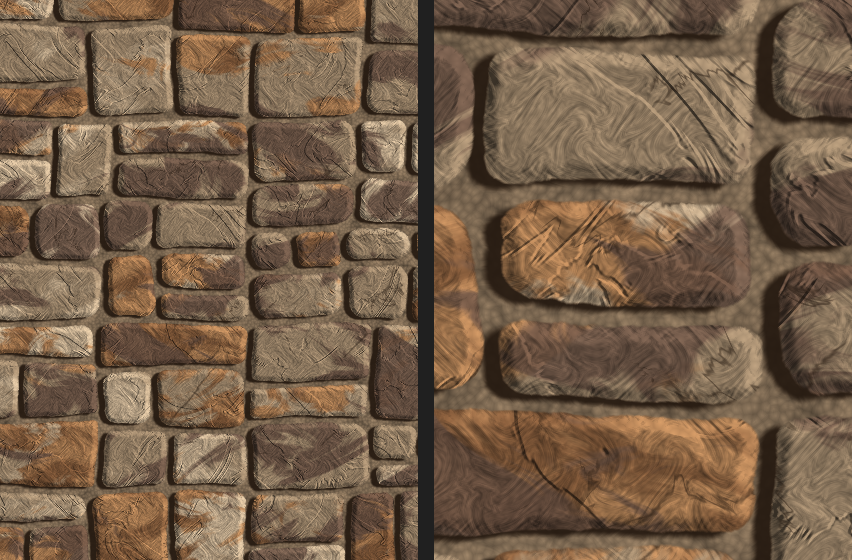
Left, the full canvas; right, a detail of the centre.
Write a WebGL 1 fragment shader that draws this texture.

```glsl
precision highp float;
// Dry-laid wall of rough sandstone blocks, lit low from the right.
uniform vec2 u_resolution;

const vec2 LIGHT_DIR = vec2(0.85, 0.50);
const vec2 SHADOW_REACH = vec2(0.011, 0.004);
const vec3 GREY_TAN = vec3(0.54, 0.46, 0.365);
const vec3 PALE_TAN = vec3(0.68, 0.60, 0.495);
const vec3 DEEP_RUST = vec3(0.43, 0.295, 0.19);
const vec3 OCHRE = vec3(0.61, 0.445, 0.295);
const vec3 UMBER = vec3(0.345, 0.265, 0.22);
const vec3 MORTAR = vec3(0.47, 0.395, 0.31);
const vec3 SHADOW = vec3(0.14, 0.095, 0.06);

struct Stone { float dist; float id; };

float hash(vec2 p) {
  return fract(sin(dot(p, vec2(12.99, 78.23))) * 43758.5);
}

vec2 hash2(vec2 p) {
  return vec2(hash(p), hash(p + 19.7));
}

// Layered, self-warping sines, roughly -0.8 to 0.8.
float swirl(vec2 p) {
  float sum = 0.0;
  float amp = 0.5;
  for (int i = 0; i < 6; i++) {
    p += 0.7 * sin(p.yx * 1.2 + float(i));
    sum += amp * sin(p.x) * sin(p.y + 1.0);
    p = mat2(1.5, 1.1, -1.1, 1.5) * p + 2.3;
    amp *= 0.6;
  }
  return sum;
}

// Cellular noise: distances to the nearest and second nearest points.
vec2 cellular(vec2 p) {
  vec2 cell = floor(p);
  vec2 nearest = vec2(8.0);
  for (int y = -1; y <= 1; y++) {
    for (int x = -1; x <= 1; x++) {
      vec2 c = cell + vec2(float(x), float(y));
      float d = length(c + hash2(c) - p);
      nearest = d < nearest.x ? vec2(d, nearest.x) : vec2(nearest.x, min(nearest.y, d));
    }
  }
  return nearest;
}

float roundedBox(vec2 p, vec2 halfSize, float radius) {
  vec2 q = abs(p) - halfSize + radius;
  return length(max(q, 0.0)) + min(max(q.x, q.y), 0.0) - radius;
}

// Splits the wall at random until the block around p is small enough.
Stone findStone(vec2 p) {
  p += 0.0035 * sin(p.yx * vec2(23.0, 17.0) + 1.3 * sin(p * 31.0));
  vec2 lo = vec2(-0.06, -0.04);
  vec2 hi = vec2(0.86, 1.07);
  float id = 1.0;
  for (int i = 0; i < 9; i++) {
    vec2 size = hi - lo;
    if (size.x * size.y < mix(0.012, 0.042, hash(vec2(id, 3.1)))) break;
    vec2 cut = lo + size * mix(0.35, 0.65, hash(vec2(id, 7.7)));
    bool upright = size.x > size.y * mix(1.3, 2.2, hash(vec2(id, 5.3)));
    float side = upright ? step(cut.x, p.x) : step(cut.y, p.y);
    vec2 axis = upright ? vec2(1.0, 0.0) : vec2(0.0, 1.0);
    lo = mix(lo, cut, axis * side);
    hi = mix(hi, cut, axis * (1.0 - side));
    id = id * 2.0 + side;
  }
  float inset = mix(0.004, 0.0075, hash(vec2(id, 9.1)));
  float radius = mix(0.008, 0.026, hash(vec2(id, 2.4)));
  float d = roundedBox(p - 0.5 * (lo + hi), 0.5 * (hi - lo) - inset, radius);
  return Stone(d + 0.0028 * swirl(p * 50.0), id);
}

// Relief: rounded rim, chipped ledges and fine roughness.
float relief(vec2 p) {
  Stone s = findStone(p);
  float rim = 0.006 * smoothstep(-0.001, 0.010, -s.dist);
  float ledge = 0.0016 * smoothstep(-0.04, 0.04, swirl(p * 20.0 + s.id * 1.7));
  return rim + ledge + 0.0021 * swirl(p * 75.0 + s.id);
}

float slopeToLight(vec2 p, float e) {
  float h = relief(p);
  vec2 grad = vec2(relief(p + vec2(e, 0.0)) - h, relief(p + vec2(0.0, e)) - h) / e;
  return -dot(grad, LIGHT_DIR);
}

// Mineral stains whose amounts differ from block to block.
vec3 stoneColor(vec2 p, float id) {
  vec2 q = p * vec2(0.75, 1.25) + id * 1.7;
  float broad = swirl(q * 13.0);
  float mottled = swirl(q * 34.0 + 4.0);
  float pale = broad * 0.5 + mottled * 0.35 + (hash(vec2(id, 4.2)) - 0.58) * 1.1;
  float rusty = broad + mottled * 0.3 + (hash(vec2(id, 6.6)) - 0.60) * 1.5;
  float stained = swirl(q * 18.0 + 9.0) + (hash(vec2(id, 8.8)) - 0.55) * 0.7;
  vec3 color = mix(GREY_TAN, PALE_TAN, smoothstep(-0.2, 0.25, pale));
  vec3 rust = mix(DEEP_RUST, OCHRE, smoothstep(-0.35, 0.5, mottled + 0.4 * broad));
  color = mix(color, rust, smoothstep(-0.12, 0.14, rusty));
  return mix(color, UMBER, 0.85 * smoothstep(0.10, 0.36, stained));
}

void main() {
  vec2 p = gl_FragCoord.xy / u_resolution.y;
  Stone stone = findStone(p);
  float grain = cellular(p * 190.0).x - 0.45;

  // Lit stone face with a few thin cracks
  vec2 gaps = cellular(p * 9.0 + 0.35 * swirl(p * 24.0) + stone.id);
  float crack = 1.0 - smoothstep(0.0, 0.035, gaps.y - gaps.x);
  crack *= smoothstep(0.05, 0.2, swirl(p * 11.0 + stone.id));
  float light = clamp(1.0 + 0.62 * slopeToLight(p, 0.002), 0.42, 1.3);
  vec3 face = stoneColor(p, stone.id) * light * (1.0 - 0.16 * grain);
  face = mix(face, SHADOW, 0.45 * crack);

  // Mortar, shaded by the blocks standing between it and the light
  float blocker = findStone(p + SHADOW_REACH).dist;
  float shade = 1.0 - smoothstep(-0.003, 0.002, blocker);
  vec3 joint = MORTAR * (1.0 - 0.35 * grain + 0.25 * swirl(p * 90.0));
  joint = mix(joint, SHADOW, 0.92 * shade);

  float cover = 1.0 - smoothstep(-0.001, 0.001, stone.dist);
  gl_FragColor = vec4(mix(joint, face, cover), 1.0);
}
```
